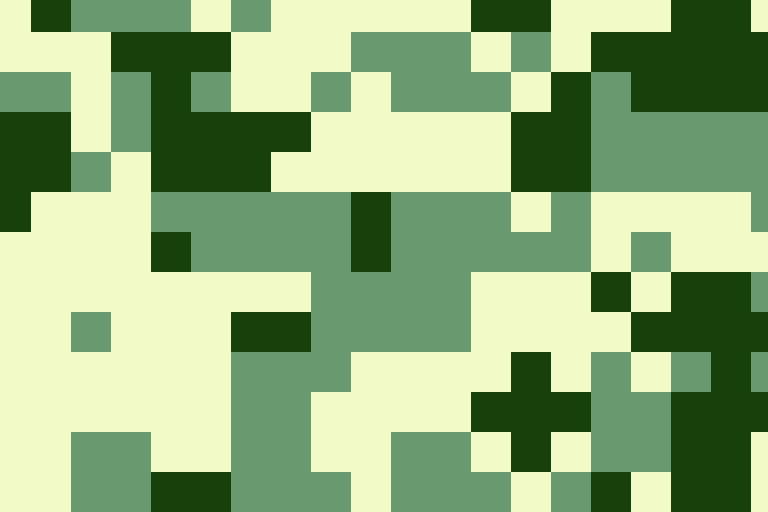
Reproduce this pattern procedurally as a WebGL 2 fragment shader.

```glsl
#version 300 es
precision highp float;

uniform vec2 u_resolution;
out vec4 fragColor;

const vec3 CREAM = vec3(0.95, 0.98, 0.78);
const vec3 FOREST = vec3(0.09, 0.25, 0.04);
const vec3 SAGE = vec3(0.41, 0.60, 0.43);

const float CELLS_HIGH = 12.8;      // grid cells per canvas height
const vec2 GRID_SHIFT = vec2(0.225, 0.0);
const float PATCH_CELLS = 2.2;      // patch size in cells
const float RAGGEDNESS = 0.25;      // share of per-cell randomness
const float FOREST_LEVEL = 0.592;
const float SAGE_LEVEL = 0.548;
const vec2 FOREST_SEED = vec2(17.0, 43.0);
const vec2 SAGE_SEED = vec2(71.0, 29.0);

float hash(vec2 p) {
    return fract(sin(dot(p, vec2(127.1, 311.7))) * 43758.5453);
}

float valueNoise(vec2 p) {
    vec2 i = floor(p);
    vec2 f = smoothstep(0.0, 1.0, fract(p));
    float low = mix(hash(i), hash(i + vec2(1, 0)), f.x);
    float high = mix(hash(i + vec2(0, 1)), hash(i + vec2(1, 1)), f.x);
    return mix(low, high, f.y);
}

// Clustered noise, roughened from cell to cell
float patchField(vec2 cell, vec2 seed) {
    float cluster = valueNoise(cell / PATCH_CELLS + seed);
    return mix(cluster, hash(cell + seed * 3.0), RAGGEDNESS);
}

vec3 cellColor(vec2 cell) {
    if (patchField(cell, FOREST_SEED) > FOREST_LEVEL) return FOREST;
    if (patchField(cell, SAGE_SEED) > SAGE_LEVEL) return SAGE;
    return CREAM;
}

void main() {
    float pixel = CELLS_HIGH / u_resolution.y;
    vec2 grid = gl_FragCoord.xy * pixel + GRID_SHIFT;

    // Blend the four nearest cells only within a pixel of their borders
    vec2 q = grid - 0.5;
    vec2 cell = floor(q);
    vec2 blend = clamp((fract(q) - 0.5) / pixel + 0.5, 0.0, 1.0);
    vec3 low = mix(cellColor(cell), cellColor(cell + vec2(1, 0)), blend.x);
    vec3 high = mix(cellColor(cell + vec2(0, 1)), cellColor(cell + vec2(1, 1)), blend.x);
    fragColor = vec4(mix(low, high, blend.y), 1.0);
}
```
